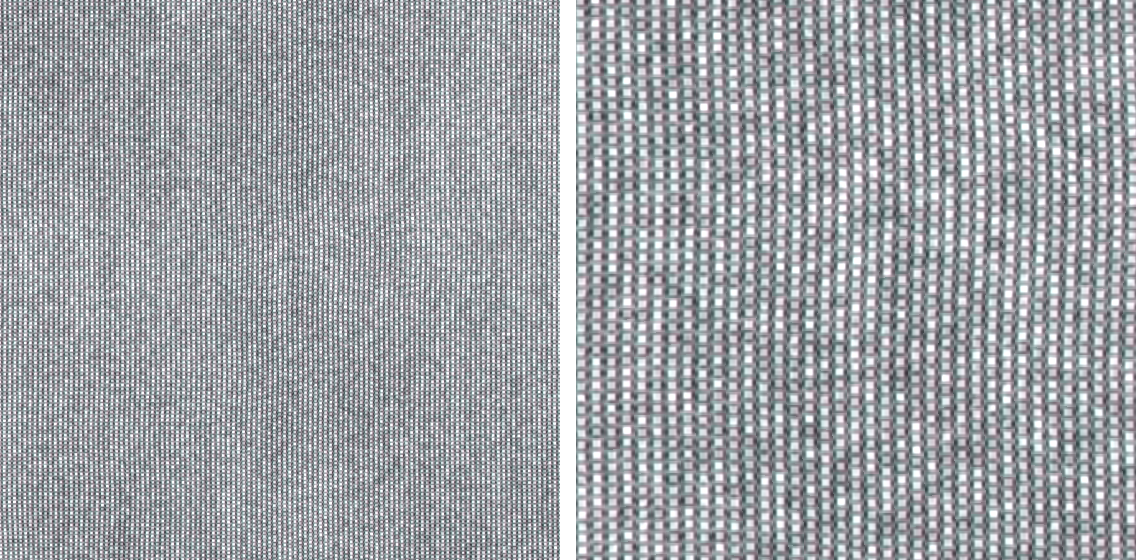
Left: the whole. Right: its middle third, enlarged.
A three.js fragment shader for this texture:

```glsl
// Fine grey woven cloth: upright ribs of small pale stitches over dark gaps.
#define COLUMNS 110.0
#define ROWS 144.0
#define GAP_TONE 0.36
#define VALLEY_TONE 0.60
#define CROWN_TONE 0.90
#define WEFT_LIFT 0.20
#define STITCH_VARIATION 0.20
#define FIBRE_GRAIN 0.20
#define WEAR 0.10
#define WOBBLE 0.35
#define FRINGE 0.035
#define CLOTH_TINT vec3(-0.012, 0.002, 0.022)

varying vec2 vUv;

const float TAU = 6.283185;

float hash(vec2 p) {
  vec3 q = fract(vec3(p.xyx) * 0.1031);
  q += dot(q, q.yzx + 33.33);
  return fract((q.x + q.y) * q.z);
}

float noise(vec2 p) {
  vec2 i = floor(p);
  vec2 f = fract(p);
  f = f * f * (3.0 - 2.0 * f);
  float low = mix(hash(i), hash(i + vec2(1.0, 0.0)), f.x);
  float high = mix(hash(i + vec2(0.0, 1.0)), hash(i + vec2(1.0, 1.0)), f.x);
  return mix(low, high, f.y);
}

// Smooth ridge: 1 at whole numbers, 0 halfway between them.
float ridge(float x) {
  return 0.5 + 0.5 * cos(TAU * x);
}

void main() {
  // Thread coordinates, gently bent as in hand-laid cloth.
  vec2 weave = vUv * vec2(COLUMNS, ROWS);
  weave.x += WOBBLE * (noise(vUv * vec2(5.0, 9.0)) - 0.5);
  weave.y += WOBBLE * (noise(vUv * vec2(12.0, 6.0) + 40.0) - 0.5);

  // Alternate ribs slip by half a stitch in a band right of the centre.
  float column = floor(weave.x + 0.5);
  float slip = (column / COLUMNS - 0.56) / 0.14;
  float stagger = exp(-slip * slip);
  weave.y += 0.5 * stagger * mod(column, 2.0);
  weave.y += 0.2 * (hash(vec2(column, 7.0)) - 0.5);
  vec2 stitch = vec2(column, floor(weave.y + 0.5));

  // Stitch crowns on the ribs, weft crossings in the gaps.
  float rib = smoothstep(0.08, 0.85, ridge(weave.x));
  float crown = ridge(weave.y);
  float thread = mix(VALLEY_TONE, CROWN_TONE, smoothstep(0.0, 0.8, crown));
  float gap = GAP_TONE + WEFT_LIFT * (1.0 - crown);
  float tone = mix(gap, thread, rib);

  // Uneven stitches, stray bright fibres and grain.
  float chance = hash(stitch);
  tone += STITCH_VARIATION * (chance - 0.5) * (0.4 + 0.6 * rib);
  tone += 0.14 * rib * crown * step(0.97, hash(stitch + 91.0));
  tone += FIBRE_GRAIN * (noise(vUv * vec2(330.0, 290.0)) - 0.5);

  // Broad worn patches and faint streaks along the ribs.
  float patches = 0.65 * noise(vUv * 3.5 + 13.0) + 0.35 * noise(vUv * 9.0 + 5.0);
  tone += WEAR * (patches - 0.5);
  tone += 0.05 * (noise(vUv * vec2(38.0, 4.0) + 70.0) - 0.5);

  // Cool and rosy fringes on opposite sides of each rib.
  float side = sin(TAU * weave.x) + 1.2 * (hash(stitch + 23.0) - 0.5);
  vec3 fringe = FRINGE * side * vec3(1.0, -0.5, -0.1);
  gl_FragColor = vec4(clamp(vec3(tone) + CLOTH_TINT + fringe, 0.0, 1.0), 1.0);
}
```
